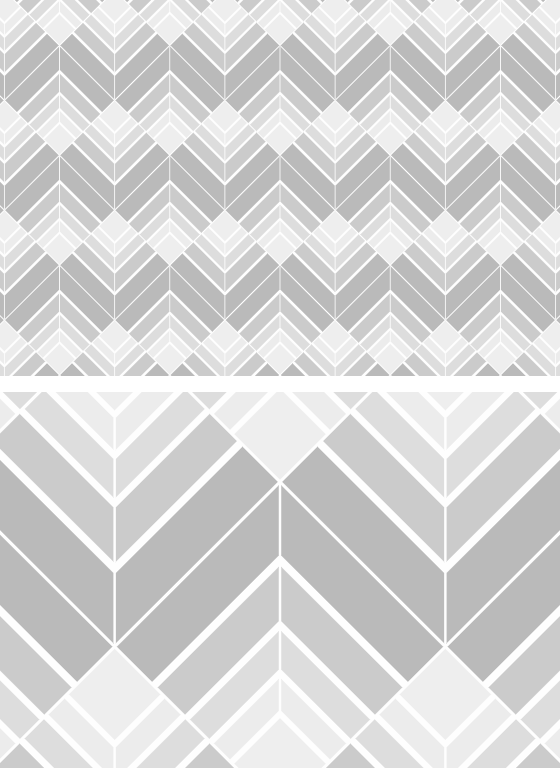
Top: the whole. Bottom: its middle third, enlarged.
This pattern is drawn by a WebGL 2 fragment shader. Its source:

```glsl
#version 300 es
precision highp float;
// Folded chevrons: a diamond lattice of grey bands that pale towards one tip, split by white lines.

uniform vec2 u_resolution;
out vec4 outColor;

// Layout, in canvas heights
const vec2 PITCH = vec2(0.2932, 0.2922);  // full width and height of a diamond
const float NODE_HEIGHT = 0.587;          // height of the central lattice node

// Band borders, as fractions of a diamond side from the dark tip
const int BORDERS = 4;
const float BORDER_AT[BORDERS] = float[](0.237, 0.434, 0.580, 0.704);
const float BORDER_WIDTH[BORDERS] = float[](0.034, 0.030, 0.028, 0.026);

// Thin lines, as fractions of the pitch
const float SEAM_WIDTH = 0.0095;
const float FOLD_WIDTH = 0.0075;

// Greys from the dark tip to the pale tip
const float TONE[BORDERS + 1] = float[](0.729, 0.798, 0.868, 0.925, 0.933);
const float LINE_TONE = 0.995;

// Coverage of a line of the given width at distance d from its centre
float lineMask(float d, float width, float pixel) {
    return clamp((0.5 * width - abs(d)) / pixel + 0.5, 0.0, 1.0);
}

void main() {
    vec2 p = (gl_FragCoord.xy - vec2(0.5 * u_resolution.x, 0.0)) / u_resolution.y;
    vec2 q = (p - vec2(0.0, NODE_HEIGHT)) / PITCH;
    float pixel = 1.0 / (u_resolution.y * PITCH.y);
    float sidePixel = pixel * sqrt(2.0);

    // Diagonal axes turn the diamonds into unit squares
    vec2 diagonal = vec2(q.y + q.x, q.y - q.x);
    vec2 cell = floor(diagonal);
    vec2 local = diagonal - cell;

    // Alternate diamonds are flipped, so the dark tip faces up or down
    bool darkTop = mod(cell.x + cell.y, 2.0) < 0.5;
    vec2 fromDark = darkTop ? 1.0 - local : local;
    float depth = min(fromDark.x, fromDark.y);

    // Nested chevron bands and their white borders
    float tone = TONE[0];
    float white = 0.0;
    for (int i = 0; i < BORDERS; i++) {
        float d = depth - BORDER_AT[i];
        tone = mix(tone, TONE[i + 1], clamp(d / sidePixel + 0.5, 0.0, 1.0));
        white = max(white, lineMask(d, BORDER_WIDTH[i], sidePixel));
    }

    // Seams between neighbouring diamonds
    vec2 toEdge = min(local, 1.0 - local);
    float seam = min(toEdge.x, toEdge.y) / sqrt(2.0);
    white = max(white, lineMask(seam, SEAM_WIDTH, pixel));

    // Upright fold, ending where the pale tip begins
    float fold = 0.5 * (local.x - local.y);
    float folded = 1.0 - step(BORDER_AT[BORDERS - 1], depth);
    white = max(white, folded * lineMask(fold, FOLD_WIDTH, pixel));

    outColor = vec4(vec3(mix(tone, LINE_TONE, white)), 1.0);
}
```
